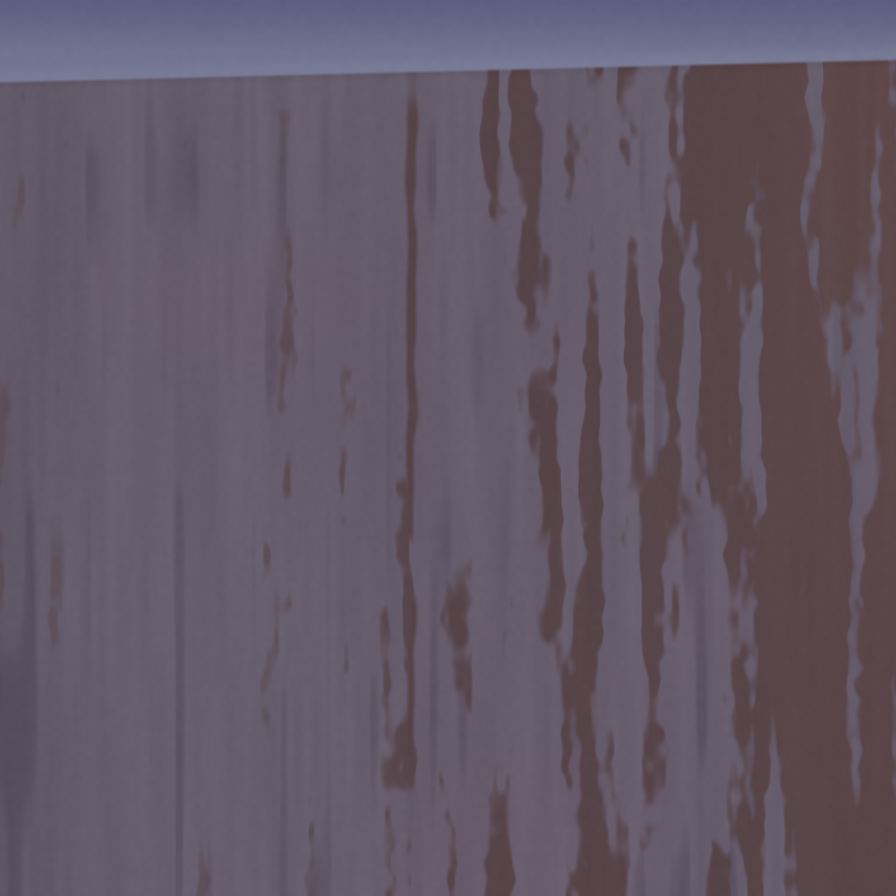
This texture is drawn by a Shadertoy shader. Its source:

```glsl
#define GRAIN_COLOR vec3(0.402, 0.362, 0.424)
#define CRACK_COLOR vec3(0.335, 0.265, 0.280)
#define BAND_COLOR vec3(0.450, 0.460, 0.565)
#define BAND_SHADE vec3(0.365, 0.365, 0.510)
#define CRACK_FREQ 44.0
#define CRACK_SOFTNESS 0.055
#define WEAR_CENTER 0.72
#define WEAR_SLOPE 0.72
#define SEAM_X 0.459
#define GRAIN_CONTRAST 0.040

float hash(vec2 p) {
    vec3 q = fract(p.xyx * vec3(0.1031, 0.1030, 0.0973));
    q += dot(q, q.yzx + 33.33);
    return fract((q.x + q.y) * q.z);
}

float noise(vec2 p) {
    vec2 i = floor(p), f = fract(p);
    f = f * f * (3.0 - 2.0 * f);
    return mix(mix(hash(i), hash(i + vec2(1, 0)), f.x),
               mix(hash(i + vec2(0, 1)), hash(i + vec2(1, 1)), f.x), f.y);
}

// Vertical streaks with ragged sides
float streaks(vec2 p) {
    p.x += 0.008 * (noise(p * vec2(5.0, 9.0)) - 0.5);
    p.x += 0.004 * (noise(p * vec2(20.0, 45.0) + 7.0) - 0.5);
    return 0.60 * noise(p * vec2(CRACK_FREQ, 3.5) + 11.0)
         + 0.27 * noise(p * vec2(CRACK_FREQ * 1.9, 13.0) + 31.0)
         + 0.13 * noise(p * vec2(130.0, 55.0) + 53.0);
}

// Share of bare brown wood, growing to the right
float crackMask(vec2 p) {
    float threshold = 0.54 - (p.x - WEAR_CENTER) * WEAR_SLOPE;
    threshold += 0.10 * (noise(p * vec2(6.0, 4.0) + 3.0) - 0.5);
    threshold = clamp(threshold, 0.30, 0.80);
    float s = streaks(p);
    return smoothstep(threshold - CRACK_SOFTNESS, threshold + CRACK_SOFTNESS, s)
         * mix(0.45, 1.0, smoothstep(0.15, 0.55, p.x));
}

// One long broken crack left of the middle
float seam(vec2 p) {
    float wobble = 0.004 * (noise(vec2(p.y * 22.0, 4.0)) - 0.5);
    float width = 0.0035 + 0.003 * noise(vec2(p.y * 30.0, 9.0));
    float gaps = smoothstep(0.25, 0.45, noise(vec2(p.y * 11.0, 17.0)));
    float d = abs(p.x - SEAM_X - wobble);
    return (1.0 - smoothstep(width - 0.003, width + 0.003, d))
         * gaps * smoothstep(0.10, 0.16, p.y);
}

vec3 wood(vec2 p) {
    // Painted grain: broad tint, long fibres and a fine weave
    float fibres = 0.5 * noise(p * vec2(38.0, 2.5) + 71.0)
                 + 0.5 * noise(p * vec2(105.0, 6.0) + 83.0) - 0.5;
    float weave = noise(p * vec2(190.0, 150.0)) - 0.5;
    float tint = noise(p * vec2(3.5, 3.0) + 19.0) - 0.5;
    vec3 paint = GRAIN_COLOR + GRAIN_CONTRAST * fibres + 0.010 * weave;
    paint += tint * vec3(0.012, -0.012, -0.008);
    paint -= 0.020 * (1.0 - smoothstep(0.0, 0.12, p.x));

    // Faint dark scratches in the paint
    float scratch = noise(p * vec2(60.0, 5.0) + 97.0);
    paint -= vec3(0.035, 0.040, 0.038) * smoothstep(0.72, 0.95, scratch);

    // Bare wood is warmer and lighter at the upper right
    vec3 bare = CRACK_COLOR + 0.022 * fibres + 0.008 * weave;
    bare += vec3(0.035, 0.018, 0.010) * smoothstep(0.7, 1.0, p.x) * (0.4 + 0.6 * p.y);
    float worn = max(crackMask(p), seam(p));
    return mix(paint, bare, worn);
}

vec3 band(vec2 p, float height) {
    vec3 color = mix(BAND_COLOR, BAND_SHADE, smoothstep(0.925, 1.01, p.y));
    color += 0.022 * (1.0 - smoothstep(0.004, 0.022, height));
    return color + 0.010 * (noise(p * vec2(130.0, 170.0)) - 0.5);
}

void mainImage(out vec4 fragColor, in vec2 fragCoord) {
    vec2 uv = fragCoord / iResolution.xy;
    // Smooth band along the slightly tilted upper edge
    float height = uv.y - mix(0.908, 0.933, uv.x);
    float soft = max(0.0025, 1.0 / iResolution.y);
    vec3 color = wood(uv);
    color -= 0.020 * smoothstep(-0.010, 0.0, height);
    color = mix(color, band(uv, height), smoothstep(-soft, soft, height));
    fragColor = vec4(color, 1.0);
}
```
